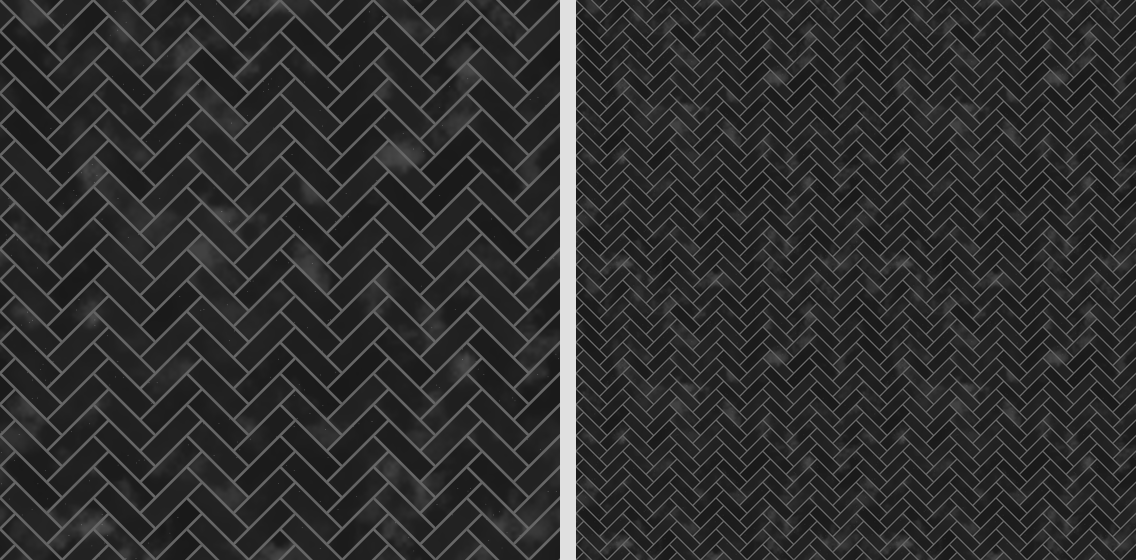
Left, the tile; right, the same tile 2 across and 2 down.
A Shadertoy shader for this pattern:

```glsl
// Dark charcoal herringbone tiles, three to one, with grey grout, smoky wear and fine specks.

// Integer hash of a lattice point and a salt, 0 to 1.
float hash(ivec2 cell, int salt) {
    uint h = uint(cell.x) * 1597334677u ^ uint(cell.y) * 3812015801u ^ uint(salt) * 2654435769u;
    h = (h ^ (h >> 16)) * 2246822519u;
    h = (h ^ (h >> 13)) * 3266489917u;
    return float((h ^ (h >> 16)) & 0xffffu) / 65535.0;
}

// Value noise that wraps after a whole number of cells.
float wrapNoise(vec2 p, int period, int salt) {
    vec2 f = fract(p);
    f = f * f * (3.0 - 2.0 * f);
    ivec2 lo = ivec2(mod(floor(p), float(period)));
    ivec2 hi = (lo + 1) % period;
    return mix(mix(hash(lo, salt), hash(ivec2(hi.x, lo.y), salt), f.x),
               mix(hash(ivec2(lo.x, hi.y), salt), hash(hi, salt), f.x), f.y);
}

// Layered smoke, 0 to 1.
float smoke(vec2 uv) {
    float sum = 0.0, weight = 0.53;
    int period = 18;
    for (int octave = 0; octave < 4; octave++) {
        sum += weight * wrapNoise(uv * float(period), period, octave);
        weight *= 0.5;
        period *= 2;
    }
    return sum;
}

// Sparse round specks, jittered inside wrapping cells.
float specks(vec2 uv) {
    vec2 p = uv * 216.0;
    ivec2 cell = ivec2(mod(floor(p), 216.0));
    vec2 center = 0.35 + 0.3 * vec2(hash(cell, 11), hash(cell, 12));
    float dotMask = 1.0 - smoothstep(0.1, 0.35, length(fract(p) - center));
    return dotMask * step(0.985, hash(cell, 13));
}

// Returns distance to the brick edge in brick widths; id is the wrapped brick index.
float herringbone(vec2 p, out ivec2 id) {
    vec2 diagonal = vec2(p.y + p.x, p.y - p.x);
    vec2 cell = floor(diagonal);
    float k = mod(cell.x - cell.y, 6.0);
    bool rising = k < 3.0;
    vec2 corner = cell - (rising ? vec2(k, 0.0) : vec2(0.0, 5.0 - k));
    vec2 size = rising ? vec2(3.0, 1.0) : vec2(1.0, 3.0);
    vec2 center = corner + 0.5 * size;
    // Twice the brick centre in canvas axes is always whole.
    id = ivec2(mod(round(vec2(center.x - center.y, center.x + center.y)), 36.0));
    vec2 inset = 0.5 * size - abs(diagonal - center);
    return min(inset.x, inset.y);
}

void mainImage(out vec4 fragColor, in vec2 fragCoord) {
    vec2 uv = fragCoord / iResolution.xy;

    // Six zigzags across, eighteen courses down.
    ivec2 brick;
    float edge = herringbone(uv * 18.0 - vec2(2.0, 0.0), brick);
    float pixel = 18.0 * sqrt(2.0) / min(iResolution.x, iResolution.y);

    // Brick tone, with smoke of a different strength on each brick.
    float haze = smoke(uv);
    float wear = hash(brick, 21);
    float tone = mix(0.105, 0.14, hash(brick, 20)) + 0.025 * (haze - 0.5);
    tone += 0.2 * wear * wear * smoothstep(0.42, 0.85, haze);
    tone += 0.14 * specks(uv) * step(0.55, hash(brick, 22));

    // Grout.
    float grout = 0.395 + 0.03 * (wrapNoise(uv * 72.0, 72, 30) - 0.5);
    float face = smoothstep(0.06 - 0.6 * pixel, 0.06 + 0.6 * pixel, edge);
    fragColor = vec4(vec3(mix(grout, tone, face)), 1.0);
}
```
